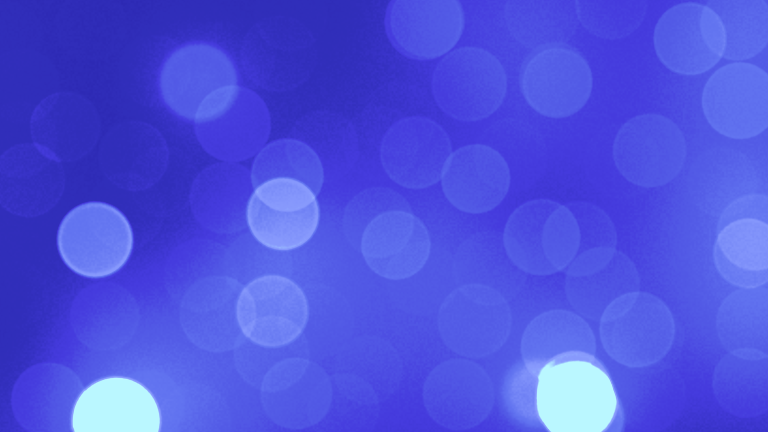
A Shadertoy shader for this background:

```glsl
// Blue bokeh: soft translucent light discs over a violet haze, with two hot lamps at the bottom.

// Sine-free hash, result in 0..1
float hash(vec2 p) {
    vec3 q = fract(p.xyx * 0.1031);
    q += dot(q, q.yzx + 33.33);
    return fract((q.x + q.y) * q.z);
}

float valueNoise(vec2 p) {
    vec2 cell = floor(p), f = fract(p);
    f = f * f * (3.0 - 2.0 * f);
    float low = mix(hash(cell), hash(cell + vec2(1, 0)), f.x);
    float high = mix(hash(cell + vec2(0, 1)), hash(cell + vec2(1, 1)), f.x);
    return mix(low, high, f.y);
}

float glow(vec2 p, vec2 centre, float size) {
    vec2 d = (p - centre) / size;
    return exp(-dot(d, d));
}

// Broad out-of-focus light
float haze(vec2 p) {
    float light = 0.12;
    light += 0.30 * glow(p, vec2(1.75, 0.95), 0.28);
    light += 0.40 * glow(p, vec2(1.75, 0.42), 0.36);
    light += 0.20 * glow(p, vec2(1.18, 0.92), 0.28);
    light += 0.28 * glow(p, vec2(1.00, 0.30), 0.32);
    light += 0.24 * glow(p, vec2(0.64, 0.42), 0.18);
    light += 0.32 * glow(p, vec2(0.45, 0.10), 0.30);
    light += 0.20 * glow(p, vec2(1.33, 0.10), 0.20);
    light += 0.16 * glow(p, vec2(0.45, 0.82), 0.13);
    return light;
}

// Flat disc with a thin brighter rim
float bokeh(vec2 p, vec2 centre, float radius, float blur) {
    float d = length(p - centre);
    float rim = (d - radius + blur) / (blur + 0.001);
    return 1.0 - smoothstep(radius - blur, radius + blur, d) + 0.25 * exp(-rim * rim);
}

// Light level to colour, from deep indigo to pale cyan
vec3 lightColour(float v) {
    vec3 c = mix(vec3(0.16, 0.14, 0.68), vec3(0.19, 0.18, 0.73), smoothstep(0.0, 0.13, v));
    c = mix(c, vec3(0.27, 0.23, 0.87), smoothstep(0.13, 0.30, v));
    c = mix(c, vec3(0.32, 0.35, 0.90), smoothstep(0.28, 0.45, v));
    c = mix(c, vec3(0.38, 0.45, 0.94), smoothstep(0.43, 0.60, v));
    c = mix(c, vec3(0.53, 0.60, 0.99), smoothstep(0.58, 0.82, v));
    return mix(c, vec3(0.73, 0.97, 1.00), smoothstep(0.82, 1.05, v));
}

void mainImage(out vec4 fragColor, in vec2 fragCoord) {
    vec2 p = fragCoord / iResolution.y;
    float aspect = iResolution.x / iResolution.y;
    float light = haze(p) + 0.10 * (valueNoise(p * 4.0 + 7.0) - 0.5);

    // Faint discs, evenly scattered and stronger where the haze is bright
    for (int i = 0; i < 64; i++) {
        float n = float(i);
        vec2 jitter = vec2(hash(vec2(n, 3.7)), hash(vec2(n, 9.1))) - 0.5;
        vec2 centre = fract(n * vec2(0.7549, 0.5698) + 0.12 * jitter) * vec2(aspect, 1.0);
        float rarity = hash(vec2(n, 21.3));
        float strength = (0.03 + 0.20 * rarity * rarity) * (0.15 + haze(centre));
        float radius = 0.080 + 0.010 * hash(vec2(n, 5.9));
        light += strength * bokeh(p, centre, radius, 0.004);
    }

    // Clear mid-bright lamps
    light += 0.42 * bokeh(p, vec2(0.22, 0.445), 0.087, 0.005);
    light += 0.30 * bokeh(p, vec2(0.655, 0.505), 0.084, 0.005);
    light += 0.13 * bokeh(p, vec2(0.665, 0.595), 0.084, 0.004);
    light += 0.16 * bokeh(p, vec2(0.63, 0.28), 0.084, 0.005);
    light += 0.17 * bokeh(p, vec2(0.46, 0.81), 0.090, 0.012);
    light += 0.10 * bokeh(p, vec2(1.475, 0.237), 0.088, 0.004);

    // Hot lamps with halos and blurred companions
    light += 0.25 * glow(p, vec2(0.27, 0.03), 0.16);
    light += 0.70 * bokeh(p, vec2(0.268, 0.025), 0.100, 0.010);
    light += 0.15 * glow(p, vec2(1.33, 0.06), 0.15);
    light += 0.55 * bokeh(p, vec2(1.335, 0.070), 0.090, 0.010);
    light += 0.20 * bokeh(p, vec2(1.330, 0.100), 0.087, 0.006);
    light += 0.20 * bokeh(p, vec2(1.355, 0.030), 0.090, 0.008);
    light += 0.20 * bokeh(p, vec2(1.240, 0.090), 0.075, 0.025);

    // Fine sensor grain
    light += 0.04 * (valueNoise(p * 230.0) - 0.5);
    fragColor = vec4(lightColour(light), 1.0);
}
```
